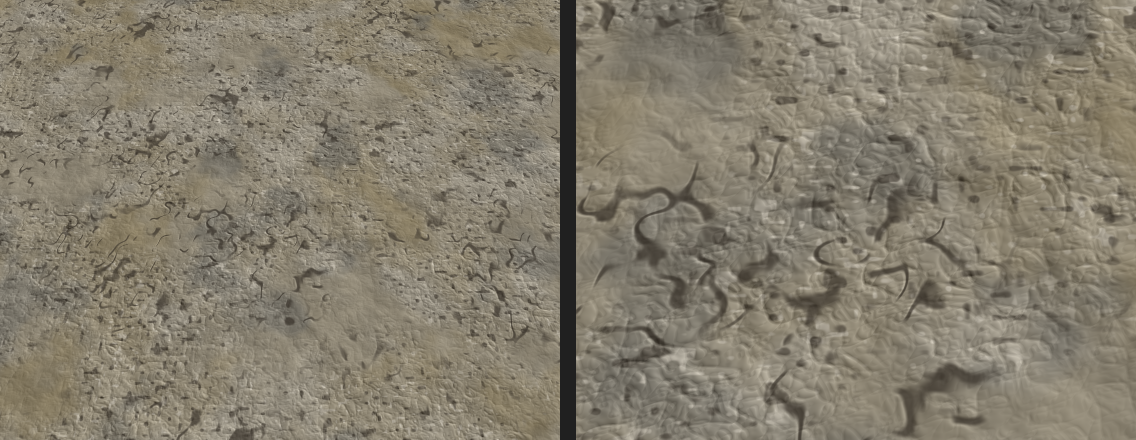
Left, the full canvas; right, a detail of the centre.
Reproduce this texture procedurally as a WebGL 2 fragment shader.

```glsl
#version 300 es
precision highp float;

uniform vec2 u_resolution;
out vec4 fragColor;

// Ground plane
const float TILT = 0.42;
const float DEPTH = 2.4;

// Relief and light
const vec2 LIGHT_DIR = vec2(0.72, 0.69);
const float LIGHT_STEP = 0.0036;
const float LIGHT_GAIN = 1.0;
const float GRAIN_FREQ = 46.0;
const float CRACK_FREQ = 24.0;
const float CRACK_WIDTH = 0.12;
const float CRACK_DEPTH = 0.10;

// Palette
const vec3 MUD = vec3(0.548, 0.518, 0.450);
const vec3 OCHRE = vec3(0.530, 0.485, 0.380);
const vec3 SLATE = vec3(0.440, 0.430, 0.400);
const vec3 DUST = vec3(0.595, 0.572, 0.520);
const vec3 PEBBLE = vec3(0.740, 0.715, 0.665);
const vec3 CREVICE = vec3(0.205, 0.180, 0.150);
const vec3 SUN = vec3(1.0, 0.99, 0.95);

const int SAMPLES = 2;

float hash(vec2 p) {
  return fract(sin(dot(p, vec2(127.1, 311.7))) * 43758.5453);
}

float noise(vec2 p) {
  vec2 i = floor(p), f = fract(p);
  f = f * f * (3.0 - 2.0 * f);
  return mix(mix(hash(i), hash(i + vec2(1, 0)), f.x),
             mix(hash(i + vec2(0, 1)), hash(i + vec2(1, 1)), f.x), f.y);
}

const mat2 TURN = mat2(1.6, 1.2, -1.2, 1.6);

float fbm(vec2 p) {
  float sum = 0.0, amp = 0.533;
  for (int i = 0; i < 4; i++) {
    sum += amp * noise(p);
    p = TURN * p + 7.3;
    amp *= 0.5;
  }
  return sum;
}

// Rounded lumps parted by sharp creases
float lumps(vec2 p) {
  float sum = 0.0, amp = 0.5;
  for (int i = 0; i < 3; i++) {
    sum += amp * sqrt(abs(2.0 * noise(p) - 1.0) + 0.02);
    p = TURN * p + 3.7;
    amp *= 0.6;
  }
  return sum;
}

// Screen position to receding ground plane
vec2 groundPlane(vec2 p) {
  float s = 1.0 / (1.0 - TILT * p.y);
  return vec2(p.x * s, DEPTH * s);
}

// 0 on smooth mud, 1 on gritty soil
float roughness(vec2 g) {
  return smoothstep(0.30, 0.56, fbm(g * 5.0 + 11.0));
}

// Short, winding grooves gathered in patches
float cracks(vec2 g) {
  vec2 warp = vec2(noise(g * 30.0), noise(g * 30.0 + 31.0)) - 0.5;
  vec2 q = mat2(0.90, 0.44, -0.44, 0.90) * g + warp * 0.035;
  float line = abs(noise(q * CRACK_FREQ * vec2(1.5, 0.8)) - 0.5);
  float groove = 1.0 - smoothstep(0.2 * CRACK_WIDTH, CRACK_WIDTH, line);
  float patches = smoothstep(0.44, 0.62, fbm(g * 5.0 + 47.0));
  float gaps = smoothstep(0.38, 0.62, noise(g * 41.0 + 5.0));
  return groove * patches * gaps;
}

float height(vec2 g, float rough, float crack) {
  float bumps = 1.2 * fbm(g * 9.0 + 3.0);
  vec2 bent = g + 0.012 * vec2(noise(g * 37.0 + 9.0), noise(g * 37.0 + 67.0));
  float grain = lumps(bent * GRAIN_FREQ) * mix(0.20, 0.52, rough);
  return bumps + grain - CRACK_DEPTH * crack;
}

vec3 soil(vec2 g) {
  float rough = roughness(g);
  float crack = cracks(g);
  vec2 lit = g + LIGHT_DIR * LIGHT_STEP;

  // Broad stains
  vec3 col = mix(MUD, DUST, 0.8 * rough * smoothstep(0.42, 0.62, fbm(g * 7.0 + 71.0)));
  float ochre = smoothstep(0.47, 0.64, fbm(g * 4.4 + 23.0));
  col = mix(col, OCHRE, ochre * (0.9 - 0.55 * rough));
  col = mix(col, SLATE, 0.65 * smoothstep(0.56, 0.72, fbm(g * 5.5 + 91.0)));
  col *= 0.9 + 0.2 * fbm(g * 22.0 + 57.0);

  // Pale pebbles and dark pits
  float speck = noise(g * 115.0 + 19.0);
  col = mix(col, PEBBLE, 0.6 * rough * smoothstep(0.76, 0.92, speck));
  float pit = 1.0 - smoothstep(0.1, 0.28, noise(g * 78.0 + 83.0));
  col = mix(col, CREVICE, 0.55 * rough * pit);

  // Slanting light over the relief
  float slope = height(g, rough, crack) - height(lit, rough, cracks(lit));
  col += SUN * clamp(LIGHT_GAIN * slope, -0.30, 0.22);
  return mix(col, CREVICE, 0.65 * crack);
}

void main() {
  vec3 sum = vec3(0.0);
  for (int j = 0; j < SAMPLES; j++) {
    for (int i = 0; i < SAMPLES; i++) {
      vec2 offset = (vec2(i, j) + 0.5) / float(SAMPLES) - 0.5;
      vec2 p = (gl_FragCoord.xy + offset) / u_resolution.y;
      p.x -= 0.5 * u_resolution.x / u_resolution.y;
      sum += soil(groundPlane(p));
    }
  }
  fragColor = vec4(sum / float(SAMPLES * SAMPLES), 1.0);
}
```
